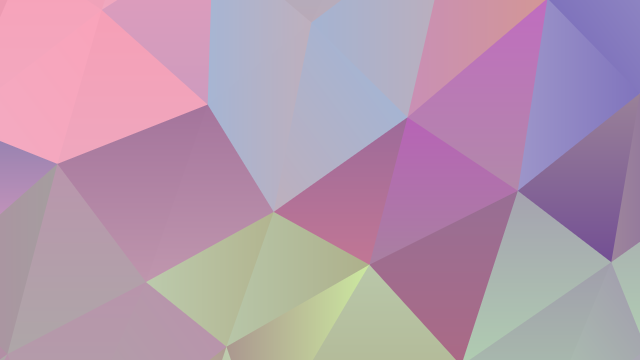
Reproduce this background procedurally as a Shadertoy shader.

```glsl
// Low-poly mesh of large triangles, each filled with its own soft linear gradient.
// A slanted, jittered lattice gives the corners; every cell is split into two triangles,
// and the gradient colours follow the height and the side where a triangle lies.

// Lattice steps in canvas heights: one falls to the right, one climbs
const mat2 LATTICE = mat2(0.232, -0.232, 0.393, 0.250);
const vec2 ORIGIN = vec2(0.755, 0.479);
const float JITTER = 0.19;        // corner displacement, in lattice steps
const float STEEP_BIAS = 1.5;     // preference for the steep cell diagonal
const vec2 SEED = vec2(37.0, 11.0);
const float ROW_SPREAD = 0.18;    // how far colour families mix vertically
const float COLUMN_SPREAD = 0.26; // and horizontally
const float TINT = 0.025;         // brightness variation per triangle
const vec3 HAZE = vec3(0.72, 0.56, 0.65);
const float HAZE_AMOUNT = 0.06;
const int ROWS = 3;
const int COLUMNS = 5;

// Gradient ends: rows from top to bottom, columns from left to right
const vec3 GRADIENT_START[15] = vec3[15](
    vec3(0.97, 0.62, 0.71), vec3(0.91, 0.63, 0.75), vec3(0.64, 0.71, 0.83),
    vec3(0.78, 0.55, 0.70), vec3(0.62, 0.60, 0.81),
    vec3(0.56, 0.50, 0.69), vec3(0.62, 0.43, 0.59), vec3(0.61, 0.41, 0.60),
    vec3(0.73, 0.39, 0.73), vec3(0.62, 0.53, 0.62),
    vec3(0.71, 0.57, 0.66), vec3(0.69, 0.62, 0.58), vec3(0.73, 0.80, 0.67),
    vec3(0.58, 0.42, 0.57), vec3(0.64, 0.64, 0.69));
const vec3 GRADIENT_END[15] = vec3[15](
    vec3(0.94, 0.65, 0.74), vec3(0.82, 0.62, 0.76), vec3(0.74, 0.69, 0.74),
    vec3(0.82, 0.58, 0.57), vec3(0.50, 0.46, 0.76),
    vec3(0.89, 0.63, 0.77), vec3(0.73, 0.57, 0.66), vec3(0.76, 0.46, 0.58),
    vec3(0.67, 0.51, 0.64), vec3(0.46, 0.32, 0.60),
    vec3(0.66, 0.64, 0.64), vec3(0.83, 0.96, 0.65), vec3(0.69, 0.71, 0.55),
    vec3(0.66, 0.40, 0.51), vec3(0.69, 0.82, 0.70));

vec3 hash3(vec2 p) {
    vec3 q = fract(p.xyx * vec3(0.1031, 0.1030, 0.0973));
    q += dot(q, q.yxz + 33.33);
    return fract((q.xxy + q.yzz) * q.zyx);
}

float cross2(vec2 a, vec2 b) { return a.x * b.y - a.y * b.x; }

float doubleArea(vec2 a, vec2 b, vec2 c) { return cross2(b - a, c - a); }

// Canvas position of a lattice corner
vec2 corner(vec2 id) {
    vec2 offset = (hash3(id + SEED).xy * 2.0 - 1.0) * JITTER;
    return ORIGIN + LATTICE * (id + offset);
}

// Signed distance to the line a-b, positive on its right
float edgeDistance(vec2 p, vec2 a, vec2 b) {
    return cross2(p - a, normalize(b - a));
}

vec3 triangleColor(vec2 p, vec2 a, vec2 b, vec2 c, vec2 key, float aspect) {
    vec3 pick = hash3(key + 71.0);
    vec3 style = hash3(key + 153.0);

    // Colour family from the centre, loosened by chance
    vec2 center = (a + b + c) / 3.0;
    vec2 place = vec2(center.x / aspect, 1.0 - center.y);
    place += (pick.xy - 0.5) * vec2(COLUMN_SPREAD, ROW_SPREAD);
    place = clamp(place, 0.0, 0.999);
    int index = int(place.y * float(ROWS)) * COLUMNS + int(place.x * float(COLUMNS));

    // Mostly vertical gradients, some horizontal or diagonal
    vec2 dir = style.x < 0.60 ? vec2(0.0, -1.0)
             : style.x < 0.80 ? vec2(1.0, 0.0) : vec2(-0.8, -0.6);
    vec3 along = vec3(dot(a, dir), dot(b, dir), dot(c, dir));
    float low = min(along.x, min(along.y, along.z));
    float high = max(along.x, max(along.y, along.z));
    float t = clamp((dot(p, dir) - low) / (high - low), 0.0, 1.0);

    vec3 color = mix(GRADIENT_START[index], GRADIENT_END[index], t);
    return mix(color, HAZE, HAZE_AMOUNT) + (style.y * 2.0 - 1.0) * TINT;
}

// Adds a triangle, weighted by its antialiased coverage
void addTriangle(inout vec4 sum, vec2 p, vec2 a, vec2 b, vec2 c, vec2 key) {
    float d = max(edgeDistance(p, a, b), max(edgeDistance(p, b, c), edgeDistance(p, c, a)));
    float coverage = clamp(0.5 - d * iResolution.y, 0.0, 1.0);
    if (coverage > 0.0) {
        float aspect = iResolution.x / iResolution.y;
        sum += vec4(triangleColor(p, a, b, c, key, aspect), 1.0) * coverage;
    }
}

void mainImage(out vec4 fragColor, in vec2 fragCoord) {
    vec2 p = fragCoord / iResolution.y;
    vec2 base = floor(inverse(LATTICE) * (p - ORIGIN));
    vec4 sum = vec4(0.0);

    for (int j = -1; j <= 1; j++)
    for (int i = -1; i <= 1; i++) {
        vec2 id = base + vec2(i, j);
        vec2 a = corner(id), b = corner(id + vec2(1.0, 0.0));
        vec2 c = corner(id + 1.0), d = corner(id + vec2(0.0, 1.0));
        vec2 key = id * 2.0 + SEED;

        // Split along the steep diagonal unless it makes a sliver or a fold
        float flatSplit = min(doubleArea(a, b, c), doubleArea(a, c, d));
        float steepSplit = min(doubleArea(a, b, d), doubleArea(b, c, d));
        bool useFlat = flatSplit > steepSplit * STEEP_BIAS;
        addTriangle(sum, p, a, b, useFlat ? c : d, key);
        addTriangle(sum, p, useFlat ? a : b, c, d, key + 1.0);
    }
    fragColor = vec4(sum.rgb / max(sum.a, 0.0001), 1.0);
}
```
